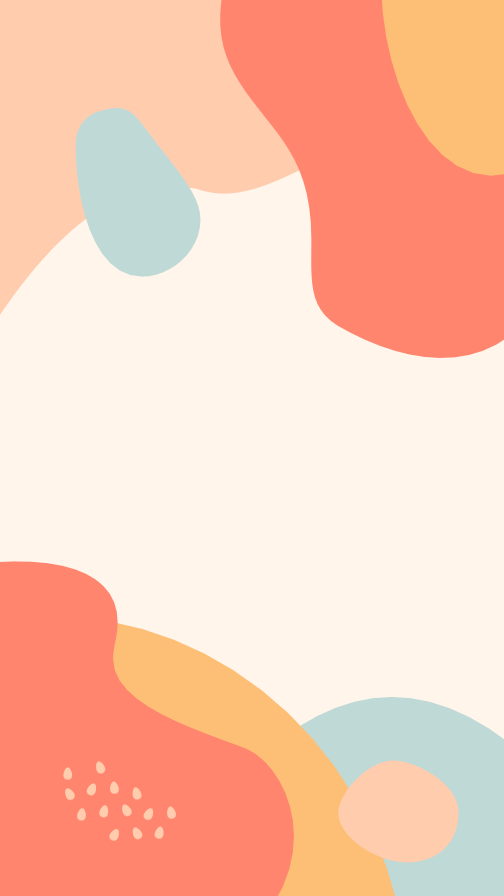
This background is drawn by a WebGL 1 fragment shader. Its source:

```glsl
precision highp float;

#define CREAM vec3(1.0, 0.96, 0.92)
#define CORAL vec3(1.0, 0.52, 0.43)
#define PEACH vec3(1.0, 0.80, 0.68)
#define AMBER vec3(0.99, 0.75, 0.46)
#define MIST vec3(0.75, 0.85, 0.84)
#define CANVAS vec2(9.0, 16.0)
#define CURVE_STEPS 12
#define SEED_RADII vec2(0.075, 0.11)

uniform vec2 u_resolution;

vec2 point, pen, origin;
float pixel, edgeDistance, side;
vec3 colour;

// Path drawing: nearest edge distance plus an even-odd inside test
void begin(vec2 start) {
  origin = pen = start;
  edgeDistance = 100.0;
  side = 1.0;
}

void lineTo(vec2 end) {
  vec2 edge = end - pen;
  vec2 offset = point - pen;
  float along = clamp(dot(offset, edge) / max(dot(edge, edge), 1e-6), 0.0, 1.0);
  edgeDistance = min(edgeDistance, length(offset - edge * along));
  if ((pen.y > point.y) != (end.y > point.y)) {
    if (offset.x < edge.x * offset.y / edge.y) side = -side;
  }
  pen = end;
}

void curveTo(vec2 control1, vec2 control2, vec2 end) {
  vec2 start = pen;
  for (int i = 1; i <= CURVE_STEPS; i++) {
    float t = float(i) / float(CURVE_STEPS);
    float s = 1.0 - t;
    lineTo(s * s * s * start + 3.0 * s * t * (s * control1 + t * control2) + t * t * t * end);
  }
}

void paint(vec3 ink, float signedDistance) {
  colour = mix(colour, ink, clamp(0.5 - signedDistance / pixel, 0.0, 1.0));
}

void fill(vec3 ink) {
  lineTo(origin);
  paint(ink, side * edgeDistance);
}

// Tapered, tilted seeds in four rows of varying length
void paintSeeds() {
  for (int i = 0; i < 4; i++) {
    float row = float(i);
    float count = floor(2.0 + 3.5 * row - row * row);
    float gap = i == 0 ? 0.58 : 0.4;
    for (int j = 0; j < 5; j++) {
      float column = float(j);
      if (column >= count) break;
      vec2 centre = vec2(1.21 + 0.031 * row * row * row + gap * column,
                         2.27 - 0.385 * row - 0.021 * (4.0 - row) * cos(1.9 * column));
      float tilt = 0.5 * sin(2.4 * column + 1.7 * row);
      float c = cos(tilt), s = sin(tilt);
      vec2 q = mat2(c, -s, s, c) * (point - centre) / SEED_RADII;
      q.x *= 1.0 + 0.25 * q.y;
      paint(PEACH, (length(q) - 1.0) * SEED_RADII.x);
    }
  }
}

void main() {
  point = gl_FragCoord.xy / u_resolution * CANVAS;
  pixel = CANVAS.x / u_resolution.x;
  colour = CREAM;

  // Upper left wave
  begin(vec2(-0.1, 10.23));
  curveTo(vec2(0.52, 11.17), vec2(1.04, 11.71), vec2(1.52, 12.08));
  curveTo(vec2(2.19, 12.58), vec2(2.92, 12.75), vec2(3.5, 12.63));
  curveTo(vec2(4.0, 12.46), vec2(4.46, 12.52), vec2(5.35, 12.96));
  lineTo(vec2(5.83, 13.19));
  lineTo(vec2(5.83, 16.2));
  lineTo(vec2(-0.1, 16.2));
  fill(PEACH);

  // Upper right sweep and its corner disc
  begin(vec2(3.98, 16.17));
  curveTo(vec2(3.81, 15.21), vec2(4.1, 14.71), vec2(4.63, 14.04));
  curveTo(vec2(5.08, 13.46), vec2(5.56, 12.98), vec2(5.56, 11.73));
  curveTo(vec2(5.56, 11.0), vec2(5.5, 10.52), vec2(6.02, 10.19));
  curveTo(vec2(6.98, 9.63), vec2(8.19, 9.31), vec2(9.1, 10.0));
  lineTo(vec2(9.1, 16.2));
  fill(CORAL);
  begin(vec2(6.81, 16.17));
  curveTo(vec2(6.85, 14.54), vec2(7.71, 12.56), vec2(9.1, 12.9));
  lineTo(vec2(9.1, 16.2));
  fill(AMBER);

  // Upper left pebble
  begin(vec2(1.35, 13.4));
  curveTo(vec2(1.35, 13.79), vec2(1.58, 13.96), vec2(1.79, 14.02));
  curveTo(vec2(2.25, 14.15), vec2(2.35, 14.02), vec2(2.58, 13.73));
  curveTo(vec2(3.08, 13.04), vec2(3.58, 12.56), vec2(3.58, 12.08));
  curveTo(vec2(3.58, 11.5), vec2(3.04, 11.06), vec2(2.54, 11.06));
  curveTo(vec2(1.63, 11.06), vec2(1.35, 12.5), vec2(1.35, 13.4));
  fill(MIST);

  // Lower hills, back to front
  begin(vec2(5.0, 2.79));
  curveTo(vec2(6.31, 3.79), vec2(7.65, 3.85), vec2(9.1, 2.73));
  lineTo(vec2(9.1, -0.15));
  lineTo(vec2(5.0, -0.15));
  fill(MIST);
  begin(vec2(1.98, 4.9));
  curveTo(vec2(4.27, 4.48), vec2(6.4, 2.67), vec2(7.1, -0.15));
  lineTo(vec2(1.67, -0.15));
  fill(AMBER);
  begin(vec2(-0.1, 5.96));
  curveTo(vec2(1.35, 6.06), vec2(2.1, 5.65), vec2(2.1, 4.9));
  curveTo(vec2(2.1, 4.6), vec2(2.02, 4.48), vec2(2.02, 4.23));
  curveTo(vec2(2.02, 3.42), vec2(3.48, 2.98), vec2(4.4, 2.63));
  curveTo(vec2(5.04, 2.35), vec2(5.67, 1.1), vec2(4.88, -0.15));
  lineTo(vec2(-0.1, -0.15));
  fill(CORAL);

  // Lower right pebble
  begin(vec2(6.04, 1.48));
  curveTo(vec2(6.04, 1.85), vec2(6.58, 2.42), vec2(7.02, 2.42));
  curveTo(vec2(7.4, 2.42), vec2(8.17, 2.04), vec2(8.19, 1.5));
  curveTo(vec2(8.19, 0.96), vec2(7.83, 0.6), vec2(7.27, 0.6));
  curveTo(vec2(6.71, 0.6), vec2(6.04, 1.06), vec2(6.04, 1.48));
  fill(PEACH);

  paintSeeds();
  gl_FragColor = vec4(colour, 1.0);
}
```
